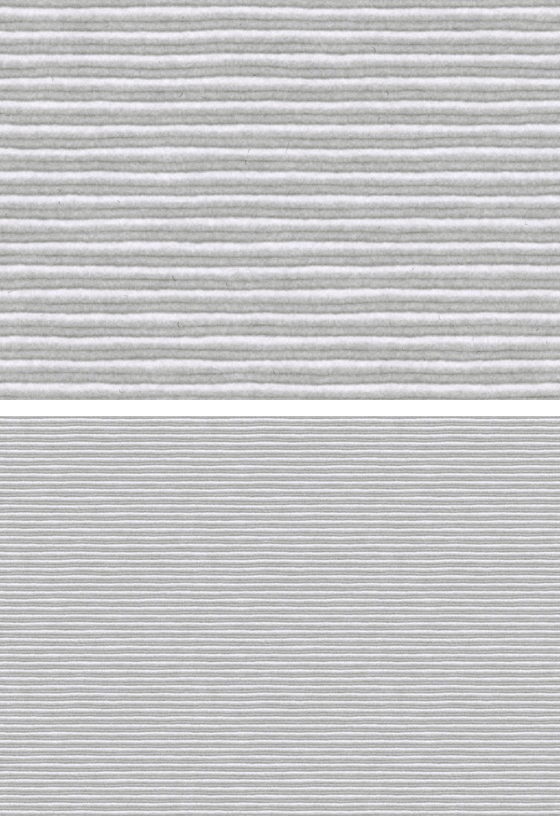
Top: one tile. Bottom: repeated 3 by 3.
Write a Shadertoy shader that draws this texture.

```glsl
const float RIDGES = 17.0;

// Integer hash giving two values in 0..1
vec2 hash2(vec2 cell, float seed) {
    uvec3 v = uvec3(ivec3(vec3(cell, seed))) * 1664525u + 1013904223u;
    v.x += v.y * v.z; v.y += v.z * v.x; v.z += v.x * v.y;
    v ^= v >> 16u;
    v.x += v.y * v.z; v.y += v.z * v.x;
    return vec2(v.xy >> 8u) / 16777216.0;
}

// Value noise in -1..1 that wraps over the canvas
float wrapNoise(vec2 uv, vec2 cells, float seed) {
    vec2 p = uv * cells, i = floor(p), f = fract(p);
    f = f * f * (3.0 - 2.0 * f);
    vec2 a = mod(i, cells), b = mod(i + 1.0, cells);
    float low = mix(hash2(a, seed).x, hash2(vec2(b.x, a.y), seed).x, f.x);
    float high = mix(hash2(vec2(a.x, b.y), seed).x, hash2(b, seed).x, f.x);
    return 2.0 * mix(low, high, f.y) - 1.0;
}

// Brightness across one flute, from crease (0) down to the next crease (1)
float fluteProfile(float t) {
    float valley = 0.25 + 0.18 * smoothstep(0.0, 0.17, t) - 0.30 * smoothstep(0.21, 0.38, t);
    float crest = 0.83 * smoothstep(0.37, 0.52, t);
    float shade = 0.50 * smoothstep(0.60, 0.84, t) + 0.21 * smoothstep(0.82, 1.0, t);
    return valley + crest - shade;
}

// Scattered short fibres, each a rotated segment in its own cell
float fibres(vec2 uv, vec2 cells, float seed, float density, float size) {
    vec2 p = uv * cells, home = floor(p);
    float pixel = cells.y / iResolution.y, cover = 0.0;
    for (int y = -1; y <= 1; y++)
    for (int x = -1; x <= 1; x++) {
        vec2 cell = home + vec2(x, y), id = mod(cell, cells);
        vec2 place = hash2(id, seed), kind = hash2(id, seed + 1.0), looks = hash2(id, seed + 2.0);
        float angle = 6.2832 * kind.y;
        vec2 along = vec2(cos(angle), sin(angle)), d = p - cell - place;
        float s = dot(d, along), reach = size * (0.3 + looks.x);
        float bend = dot(d, vec2(-along.y, along.x)) + (looks.y - 0.5) * s * s / reach;
        float gap = length(vec2(max(abs(s) - reach, 0.0), bend)) - 0.2 * size;
        float ink = 1.0 - smoothstep(-0.6 * pixel, 0.8 * pixel, gap);
        cover = max(cover, ink * step(kind.x, density) * (0.4 + 0.6 * looks.y));
    }
    return cover;
}

void mainImage(out vec4 fragColor, in vec2 fragCoord) {
    vec2 uv = fragCoord / iResolution.xy;

    // Flutes with slightly wandering edges
    float row = (1.0 - uv.y) * RIDGES + 0.13;
    row += 0.055 * wrapNoise(uv, vec2(7, 17), 1.0)
         + 0.030 * wrapNoise(uv, vec2(23, 34), 2.0)
         + 0.018 * wrapNoise(uv, vec2(90, 51), 3.0);
    float t = fract(row);
    float light = fluteProfile(t);

    // Uneven crease and the softer fold below it
    float crease = abs(t - 0.5) - 0.5;
    float wear = 0.65 + 0.45 * wrapNoise(uv, vec2(19, 17), 4.0);
    light -= 0.25 * wear * exp(-pow(crease / 0.045, 2.0));
    float fold = 0.5 + 0.5 * wrapNoise(uv, vec2(13, 17), 5.0);
    light -= 0.10 * fold * exp(-pow((t - 0.37) / 0.04, 2.0));

    // Paper grain: broad mottling, horizontal streaks, fine pulp
    light += 0.030 * wrapNoise(uv, vec2(14, 17), 6.0)
           + 0.035 * wrapNoise(uv, vec2(40, 120), 7.0)
           + 0.045 * wrapNoise(uv, vec2(128, 92), 8.0);
    float pulp = 0.10 * wrapNoise(uv, vec2(256, 183), 9.0)
               + 0.09 * wrapNoise(uv, vec2(450, 322), 10.0);
    light += pulp * mix(1.0, 0.55, smoothstep(0.6, 1.0, light));

    // Pale and grey hairs, then rare dark specks
    light += 0.12 * fibres(uv, vec2(56, 40), 20.0, 0.35, 0.16);
    light -= 0.16 * fibres(uv, vec2(56, 40), 30.0, 0.45, 0.14);
    light -= 0.55 * fibres(uv, vec2(28, 20), 40.0, 0.10, 0.10);

    vec3 shadow = vec3(0.605, 0.610, 0.590), paper = vec3(0.945, 0.935, 0.965);
    fragColor = vec4(mix(shadow, paper, clamp(light, -0.6, 1.1)), 1.0);
}
```
